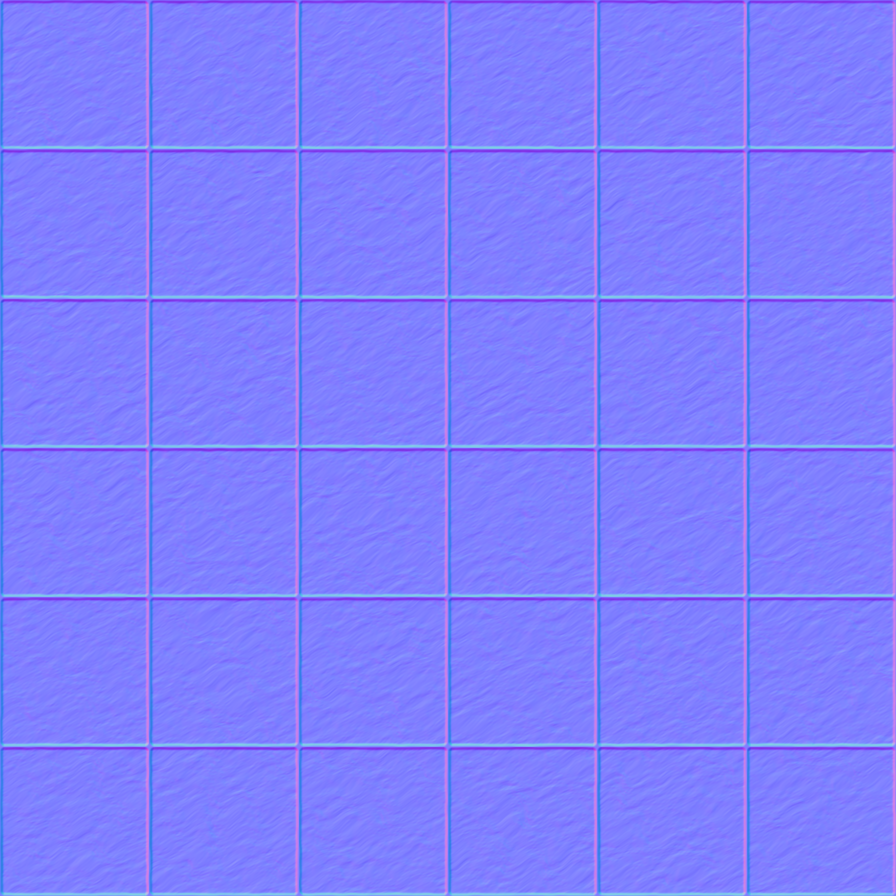
Reproduce this texture map procedurally as a three.js fragment shader.

```glsl
// Tangent-space normal map of a six by six grid of square tiles.
// Each tile is a rounded box whose rim tilts outward into a thin flat joint;
// its face carries fine slanted relief from stretched value noise.
#define TILES 6.0
#define JOINT 0.012        // tile edge to joint centre, in tile widths
#define CORNER 0.020       // corner radius
#define RIM_WIDTH 0.0095   // softness of the tilted rim
#define RIM_SLOPE 0.72
#define EDGE_WEAR 0.005
#define RELIEF 0.0032
#define GRAIN vec2(9.0, 21.0)  // relief cells along and across the slant
#define SLANT 0.42
#define SAMPLE_STEP 0.006

varying vec2 vUv;

float hash(vec2 p) {
  vec3 q = fract(vec3(p.xyx) * 0.1031);
  q += dot(q, q.yzx + 33.33);
  return fract((q.x + q.y) * q.z);
}

float noise(vec2 p) {
  vec2 i = floor(p), f = fract(p);
  f = f * f * f * (f * (f * 6.0 - 15.0) + 10.0);
  return mix(mix(hash(i), hash(i + vec2(1.0, 0.0)), f.x),
             mix(hash(i + vec2(0.0, 1.0)), hash(i + 1.0), f.x), f.y);
}

// Slanted relief height, different on every tile
float reliefHeight(vec2 p, vec2 seed) {
  float c = cos(SLANT), s = sin(SLANT);
  vec2 q = vec2(c * p.x + s * p.y, c * p.y - s * p.x) * GRAIN + seed;
  q += 0.8 * noise(p * 7.0 + seed);
  float height = 0.0, amplitude = 1.0;
  for (int i = 0; i < 3; i++) {
    height += amplitude * noise(q);
    q = q * 2.03 + 17.3;
    amplitude *= 0.5;
  }
  return height;
}

// Outward tilt of the rim of a rounded square centred on p = 0
vec2 rimTilt(vec2 p, float wear) {
  vec2 beyond = max(abs(p) - (0.5 - JOINT - CORNER), 0.0);
  float reach = length(beyond);
  float d = reach - CORNER + EDGE_WEAR * wear;
  float profile = exp(-d * d / (RIM_WIDTH * RIM_WIDTH));
  return sign(p) * beyond / max(reach, 1e-4) * profile * RIM_SLOPE;
}

void main() {
  vec2 grid = vUv * TILES;
  vec2 cell = floor(grid);
  vec2 p = fract(grid) - 0.5;
  vec2 seed = 60.0 + 140.0 * vec2(hash(cell + 3.7), hash(cell + 41.2));

  // Face relief by central differences, fading out in the joint
  vec2 e = vec2(SAMPLE_STEP, 0.0);
  vec2 rise = vec2(reliefHeight(p + e.xy, seed) - reliefHeight(p - e.xy, seed),
                   reliefHeight(p + e.yx, seed) - reliefHeight(p - e.yx, seed));
  float edge = 0.5 - max(abs(p.x), abs(p.y));
  float face = smoothstep(0.0, 2.0 * JOINT, edge);
  vec2 tilt = -rise * face * RELIEF / (2.0 * SAMPLE_STEP);

  // Rim with slight waviness and uneven strength
  float wear = noise(p * 14.0 + seed) - 0.5;
  float strength = 0.9 + 0.25 * noise(p * 9.0 + seed.yx);
  tilt += rimTilt(p, wear) * strength;

  // Green runs downward
  vec3 normal = normalize(vec3(tilt.x, -tilt.y, 1.0));
  gl_FragColor = vec4(normal * 0.5 + 0.5, 1.0);
}
```
